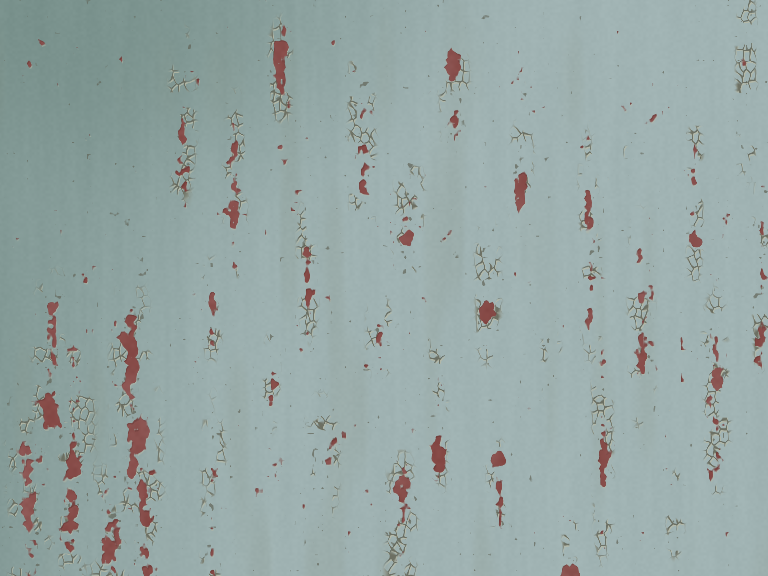
Write a Shadertoy shader that draws this texture.

```glsl
// Weathered pale blue-green paint with vertical runs of flaked chips showing red primer.

const vec3 PAINT_LIGHT  = vec3(0.628, 0.702, 0.702);
const vec3 PAINT_DARK   = vec3(0.475, 0.570, 0.550);
const vec3 STAIN        = vec3(0.520, 0.560, 0.500);
const vec3 PRIMER_DEEP  = vec3(0.510, 0.265, 0.250);
const vec3 PRIMER_PALE  = vec3(0.555, 0.345, 0.335);
const vec3 FLAKE_EDGE   = vec3(0.715, 0.725, 0.650);
const vec3 CRACK_SHADOW = vec3(0.380, 0.390, 0.340);

const int   RUNS           = 34;    // vertical runs of damage
const int   HEAVY_RUNS     = 6;     // badly worn runs at the left
const float CHIP_THRESHOLD = 0.815;
const float WEAR_GAIN      = 0.35;
const float CHIP_SOFTNESS  = 0.035;
const vec2  CRACK_CELLS    = vec2(80.0, 56.0);
const vec2  RIM_OFFSET     = vec2(-0.0014, 0.0024);

float hash(vec2 p) {
    return fract(sin(dot(p, vec2(12.9898, 78.233))) * 43758.5453);
}

vec2 hash2(vec2 p) {
    return vec2(hash(p), hash(p + 37.3));
}

// Linear blending keeps the contours angular, like broken paint.
float angularNoise(vec2 p) {
    vec2 i = floor(p), f = fract(p);
    return mix(mix(hash(i), hash(i + vec2(1, 0)), f.x),
               mix(hash(i + vec2(0, 1)), hash(i + vec2(1, 1)), f.x), f.y);
}

float smoothNoise(vec2 p) {
    vec2 f = fract(p);
    return angularNoise(floor(p) + f * f * (3.0 - 2.0 * f));
}

float chipNoise(vec2 p) {
    vec2 q = mat2(0.8, 0.6, -0.6, 0.8) * p;
    return 0.38 * angularNoise(p * vec2(38.0, 27.0))
         + 0.34 * angularNoise(q * vec2(86.0, 70.0) + 9.0)
         + 0.28 * angularNoise(p * vec2(180.0, 145.0) + 23.0);
}

// x: wear that opens chips, y: wider wear that cracks the paint.
vec2 wearAt(vec2 p, float aspect) {
    vec2 wear = vec2(0.0);
    for (int i = 0; i < RUNS; i++) {
        float id = float(i);
        bool heavy = i < HEAVY_RUNS;
        vec2 a = hash2(vec2(id, 1.7)), b = hash2(vec2(id, 5.1)), c = hash2(vec2(id, 8.9));
        float slot = (id - float(HEAVY_RUNS) + a.x) / float(RUNS - HEAVY_RUNS);
        float level = fract(id * 0.618 + 0.2);
        float x = heavy ? 0.01 + 0.045 * (id + a.x) : mix(0.22, 1.0, slot) * aspect;
        float y = level * (heavy ? 0.45 : 0.88);
        float halfLength = heavy ? mix(0.18, 0.32, b.x) : mix(0.08, 0.28, b.x);
        float width = heavy ? 0.017 : mix(0.007, 0.013, b.y);
        float strength = heavy ? mix(0.9, 1.15, c.x) : mix(0.45, 0.95, c.x) * (1.05 - 0.3 * y);

        vec2 d = p - vec2(x, y);
        d.x += 0.008 * (smoothNoise(vec2(id * 7.0, p.y * 9.0)) - 0.5);
        float taper = 1.0 - smoothstep(0.3, 1.0, abs(d.y) / halfLength);
        float across = d.x / width;
        float fringe = 0.32 * exp(-0.2 * across * across);
        wear.x = max(wear.x, taper * max(strength * exp(-across * across), fringe));
        wear.y = max(wear.y, taper * exp(-0.3 * across * across));

        // Half of the runs also carry one ragged bare patch.
        if (c.y > 0.5) {
            vec2 radius = mix(vec2(0.008, 0.013), vec2(0.019, 0.045), hash2(vec2(id, 13.3)));
            float shift = (hash(vec2(id, 17.9)) - 0.5) * halfLength;
            float r = length((d - vec2(0.0, shift)) / radius);
            wear.x = max(wear.x, 1.45 * (1.0 - smoothstep(0.2, 1.5, r)));
        }
    }
    return wear;
}

float chipMask(vec2 p, float wear) {
    float field = chipNoise(p) + WEAR_GAIN * wear - CHIP_THRESHOLD;
    return smoothstep(-CHIP_SOFTNESS, CHIP_SOFTNESS, field);
}

// Gap between the two nearest cell centres; near zero along a crack.
float crackGap(vec2 p) {
    vec2 cell = floor(p);
    float nearest = 9.0, second = 9.0;
    for (int y = -1; y <= 1; y++)
    for (int x = -1; x <= 1; x++) {
        vec2 g = cell + vec2(x, y);
        float d = length(g + hash2(g) - p);
        second = min(second, max(nearest, d));
        nearest = min(nearest, d);
    }
    return second - nearest;
}

float crackLine(vec2 p) {
    vec2 warp = vec2(smoothNoise(p * 100.0), smoothNoise(p * 100.0 + 31.0)) - 0.5;
    return 1.0 - smoothstep(0.04, 0.19, crackGap(p * CRACK_CELLS + 0.3 * warp));
}

vec3 paintColour(vec2 p, vec2 uv) {
    float light = uv.x + 0.22 * (1.0 - uv.y) - 0.18 * smoothstep(0.6, 1.0, uv.y);
    light += 0.12 * (smoothNoise(p * vec2(5.0, 2.5)) - 0.5);
    vec3 colour = mix(PAINT_DARK, PAINT_LIGHT, smoothstep(-0.15, 0.62, light));
    // Rain streaks, faint stains and fine grain.
    colour += 0.012 * (smoothNoise(p * vec2(38.0, 1.6)) - 0.5);
    colour += 0.012 * (smoothNoise(p * vec2(110.0, 7.0)) - 0.5);
    float stain = smoothstep(0.6, 0.95, smoothNoise(p * vec2(24.0, 3.5) + 4.0));
    colour = mix(colour, STAIN, 0.14 * stain);
    return colour + 0.016 * (smoothNoise(p * 210.0) - 0.5);
}

void mainImage(out vec4 fragColor, in vec2 fragCoord) {
    vec2 uv = fragCoord / iResolution.xy;
    vec2 p = fragCoord / iResolution.y;
    vec2 wear = wearAt(p, iResolution.x / iResolution.y);
    vec3 colour = paintColour(p, uv);

    // Small irregular pits, denser along the runs.
    float pits = 0.6 * angularNoise(p * vec2(125.0, 105.0) + 5.0)
               + 0.4 * angularNoise(p * vec2(230.0, 190.0) + 61.0);
    pits = smoothstep(0.82, 0.92, pits + 0.11 * wear.y);
    colour = mix(colour, CRACK_SHADOW, 0.7 * pits);

    // Short broken cracks with a pale curled lip.
    float cracked = smoothstep(0.1, 0.5, wear.y);
    cracked *= smoothstep(0.58, 0.68, smoothNoise(p * vec2(46.0, 34.0) + 50.0));
    colour = mix(colour, FLAKE_EDGE, 0.85 * cracked * crackLine(p + RIM_OFFSET));
    colour = mix(colour, CRACK_SHADOW, 0.85 * cracked * crackLine(p));

    // Bare primer, shaded under its upper edge and pale along its lower one.
    float chip = chipMask(p, wear.x);
    float above = chipMask(p + RIM_OFFSET, wear.x);
    vec3 primer = mix(PRIMER_DEEP, PRIMER_PALE, smoothNoise(p * vec2(26.0, 16.0) + 70.0));
    primer += 0.03 * (smoothNoise(p * 130.0) - 0.5);
    primer *= 1.0 - 0.14 * (1.0 - above);
    colour = mix(colour, FLAKE_EDGE, 0.5 * above * (1.0 - chip));
    colour = mix(colour, primer, chip);

    fragColor = vec4(colour, 1.0);
}
```
